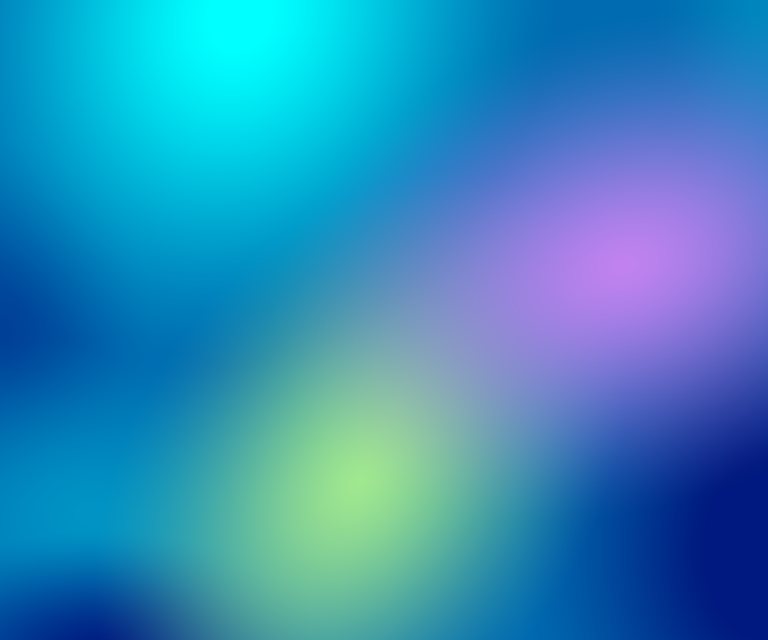
This background is drawn by a WebGL 1 fragment shader. Its source:

```glsl
precision highp float;

uniform vec2 u_resolution;

const vec2 UPRIGHT = vec2(1.0, 0.0);

// Elliptical glow: pointed at the center, soft at the rim.
// axis is the direction of the first radius.
float glow(vec2 p, vec2 center, vec2 axis, vec2 radii) {
    vec2 u = normalize(axis);
    vec2 d = p - center;
    vec2 local = vec2(dot(d, u), dot(d, vec2(-u.y, u.x)));
    float t = clamp(1.0 - length(local / radii), 0.0, 1.0);
    return mix(t, t * t * (3.0 - 2.0 * t), 0.6);
}

// Blue ground with darker and lighter lobes along the borders
vec3 ground(vec2 p) {
    vec3 blue = vec3(0.0, 0.42, 0.69);
    vec3 navy = vec3(0.0, 0.10, 0.50);
    vec3 deepBlue = vec3(0.0, 0.25, 0.59);
    vec3 teal = vec3(0.0, 0.58, 0.77);

    vec3 color = blue;
    color = mix(color, deepBlue, glow(p, vec2(0.0, 0.48), UPRIGHT, vec2(0.24, 0.30)));
    color = mix(color, teal, glow(p, vec2(0.14, 0.195), UPRIGHT, vec2(0.38, 0.28)));
    color = mix(color, navy, glow(p, vec2(0.16, -0.02), UPRIGHT, vec2(0.36, 0.19)));
    color = mix(color, teal, 0.7 * glow(p, vec2(1.2, 1.0), UPRIGHT, vec2(0.18, 0.40)));
    float corner = glow(p, vec2(1.2, 0.14), UPRIGHT, vec2(0.40, 0.56));
    return mix(color, navy, min(1.25 * corner, 1.0));
}

void main() {
    // Height is one unit, width is 1.2
    vec2 p = gl_FragCoord.xy / u_resolution * vec2(1.2, 1.0);

    vec3 cyan = vec3(0.0, 1.0, 1.0);
    vec3 lime = vec3(0.63, 0.91, 0.56);
    vec3 violet = vec3(0.76, 0.51, 0.94);

    // Three large glows over the ground
    vec3 color = ground(p);
    float cyanGlow = glow(p, vec2(0.375, 0.975), vec2(0.44, 0.90), vec2(0.57, 0.48));
    color = mix(color, cyan, min(1.06 * cyanGlow, 1.0));
    color = mix(color, lime, glow(p, vec2(0.5625, 0.25), vec2(0.55, 0.83), vec2(0.53, 0.36)));
    color = mix(color, violet, glow(p, vec2(0.975, 0.585), vec2(0.95, 0.30), vec2(0.57, 0.38)));

    gl_FragColor = vec4(color, 1.0);
}
```
